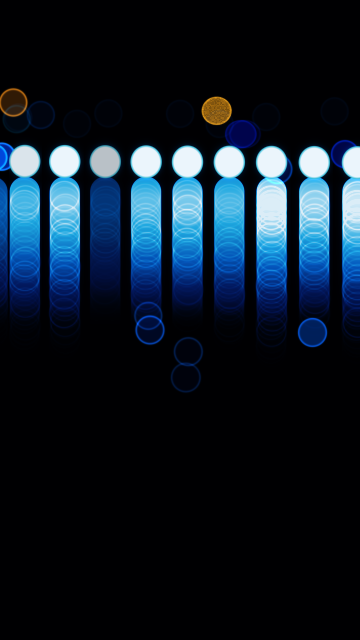
Write a WebGL 2 fragment shader that draws this background.

```glsl
#version 300 es
precision highp float;
// Row of white bokeh lights with blue reflections trailing down into black water.
uniform vec2 u_resolution;
out vec4 outColor;

// Units: the canvas is 432 wide, y runs down from the top edge.
float aa;

float hash(vec2 p) {
  return fract(sin(dot(p, vec2(127.1, 311.7))) * 43758.5453);
}

float fill(float d) {
  return 1.0 - smoothstep(-aa, aa, d);
}

float line(float d, float width) {
  return exp(-d * d / (width * width));
}

// Black through deep blue and cyan to white
vec3 lightRamp(float v) {
  vec3 c = mix(vec3(0.0, 0.0, 0.008), vec3(0.008, 0.1, 0.3), clamp(v * 4.0, 0.0, 1.0));
  c = mix(c, vec3(0.015, 0.34, 0.69), clamp(v * 4.0 - 1.0, 0.0, 1.0));
  c = mix(c, vec3(0.12, 0.66, 0.88), clamp(v * 4.0 - 2.0, 0.0, 1.0));
  return mix(c, vec3(0.86, 0.93, 0.97), clamp(v * 4.0 - 3.0, 0.0, 1.0));
}

// Out of focus disc: a flat body with a brighter rim
vec3 bokeh(vec2 p, vec2 center, vec2 radius, vec3 body, vec3 rim) {
  float d = (length((p - center) / radius) - 1.0) * radius.x;
  return body * fill(d) + rim * line(d + 1.0, 1.3);
}

// One reflection: a fading body overlaid with stacked rings
float reflection(vec2 p, float id, float gain, float end) {
  float side = length(vec2(p.x, min(p.y - 230.0, 0.0))) - 18.2;
  float fade = smoothstep(395.0, 235.0, p.y);
  float v = gain * fade * (fill(side) * (0.9 + 0.1 * smoothstep(212.0, 240.0, p.y))
          + 0.1 * exp(-max(side, 0.0) / 3.0) * smoothstep(205.0, 225.0, p.y));
  for (float k = 0.0; k < 36.0; k++) {
    float h = hash(vec2(k, id + 3.0));
    float y = 231.0 + 5.6 * k + 5.0 * h;
    float jitter = 2.4 * (hash(vec2(id + 9.0, k)) - 0.5);
    float d = length(p - vec2(jitter, y)) - 17.6;
    float strength = gain * smoothstep(end + 5.0, end - 75.0, y + 12.0);
    v += strength * (0.012 * fill(d) + (0.03 + 0.13 * h * h) * line(d, 1.1));
  }
  return v;
}

void main() {
  float unit = 432.0 / u_resolution.x;
  vec2 p = vec2(gl_FragCoord.x, u_resolution.y - gl_FragCoord.y) * unit;
  aa = max(0.8, 0.7 * unit);

  // Nearest column, counted from the one cut by the left edge
  float gains[10] = float[](0.43, 0.69, 0.75, 0.31, 0.72, 0.75, 0.70, 0.87, 0.79, 0.85);
  float ends[10] = float[](420.0, 428.0, 432.0, 385.0, 400.0, 400.0, 420.0, 440.0, 405.0, 438.0);
  float id = p.x < 11.0 ? 0.0 : clamp(floor((p.x - 225.0) / 49.9 + 5.5), 1.0, 9.0);
  float k = id - 5.0;
  float columnX = id < 0.5 ? -9.0 : 225.0 + 49.9 * k + 0.27 * k * k;
  vec2 q = vec2(p.x - columnX, p.y);
  float v = reflection(q, id, gains[int(id)], ends[int(id)]);
  vec3 color = lightRamp(v);
  color.b += 0.08 * smoothstep(0.02, 0.15, v) * smoothstep(270.0, 350.0, p.y);

  // Loose rings at the ends of the reflections
  vec3 ringBlue = vec3(0.02, 0.22, 0.52);
  color += bokeh(p, vec2(180, 396), vec2(17.5), vec3(0.0, 0.03, 0.13), ringBlue);
  color += bokeh(p, vec2(178, 379), vec2(17.0), vec3(0.0, 0.02, 0.08), ringBlue * 0.5);
  color += bokeh(p, vec2(375, 399), vec2(17.5), vec3(0.0, 0.12, 0.34), ringBlue * 0.8);
  color += bokeh(p, vec2(226, 422), vec2(17.5), vec3(0.0, 0.008, 0.04), ringBlue * 0.45);
  color += bokeh(p, vec2(223, 453), vec2(18.0), vec3(0.0, 0.008, 0.04), ringBlue * 0.35);

  // Dim lights above the row
  for (float i = 0.0; i < 7.0; i++) {
    vec2 c = vec2(22.0 + 61.0 * i + 14.0 * sin(i * 2.4), 141.0 + 8.0 * sin(i * 1.9));
    color += bokeh(p, c, vec2(17.0), vec3(0.0, 0.008, 0.025), vec3(0.0, 0.015, 0.035));
  }
  color += bokeh(p, vec2(20, 143), vec2(17.0), vec3(0.0, 0.02, 0.035), vec3(0.0, 0.06, 0.09));
  color += bokeh(p, vec2(49, 138), vec2(17.0), vec3(0.0, 0.015, 0.05), vec3(0.0, 0.05, 0.13));
  color += bokeh(p, vec2(289, 161), vec2(19.0, 17.0), vec3(0.0, 0.01, 0.21), vec3(0.0, 0.03, 0.16));
  color += bokeh(p, vec2(294, 161), vec2(19.0, 17.0), vec3(0.0, 0.005, 0.08), vec3(0.0, 0.02, 0.1));
  color += bokeh(p, vec2(2, 188), vec2(17.0), vec3(0.0, 0.13, 0.55), vec3(0.05, 0.35, 0.5));
  color += bokeh(p, vec2(-7, 189), vec2(16.0), vec3(0.0, 0.15, 0.3), vec3(0.05, 0.4, 0.4));
  color += bokeh(p, vec2(414, 185), vec2(17.0), vec3(0.0, 0.02, 0.26), vec3(0.0, 0.08, 0.35));
  color += bokeh(p, vec2(333, 203), vec2(18.0), vec3(0.0, 0.03, 0.18), vec3(0.0, 0.18, 0.4));

  // Amber lights, the right one grainy
  float grain = 0.85 + 0.3 * hash(floor(p / 1.5));
  color += bokeh(p, vec2(260, 133), vec2(18.0, 17.0), vec3(0.55, 0.36, 0.05) * grain, vec3(0.25, 0.18, 0.03));
  color += bokeh(p, vec2(16, 123), vec2(17.0), vec3(0.19, 0.1, 0.01), vec3(0.5, 0.3, 0.05));

  // White lamps with a cyan rim and a faint halo
  if (id > 0.5) {
    float d = (length((q - vec2(0.0, 193.4 + 0.2 * id)) / vec2(18.8, 19.8)) - 1.0) * 19.0;
    float level = id == 3.0 ? 0.79 : (id == 1.0 ? 0.93 : 1.0);
    vec3 lamp = mix(vec3(0.22, 0.74, 0.85), vec3(0.92, 0.96, 0.99), smoothstep(0.0, -3.0, d));
    color += vec3(0.0, 0.07, 0.15) * exp(-max(d, 0.0) / 2.5);
    color = mix(color, lamp * level, fill(d));
  }
  outColor = vec4(clamp(color, 0.0, 1.0), 1.0);
}
```
